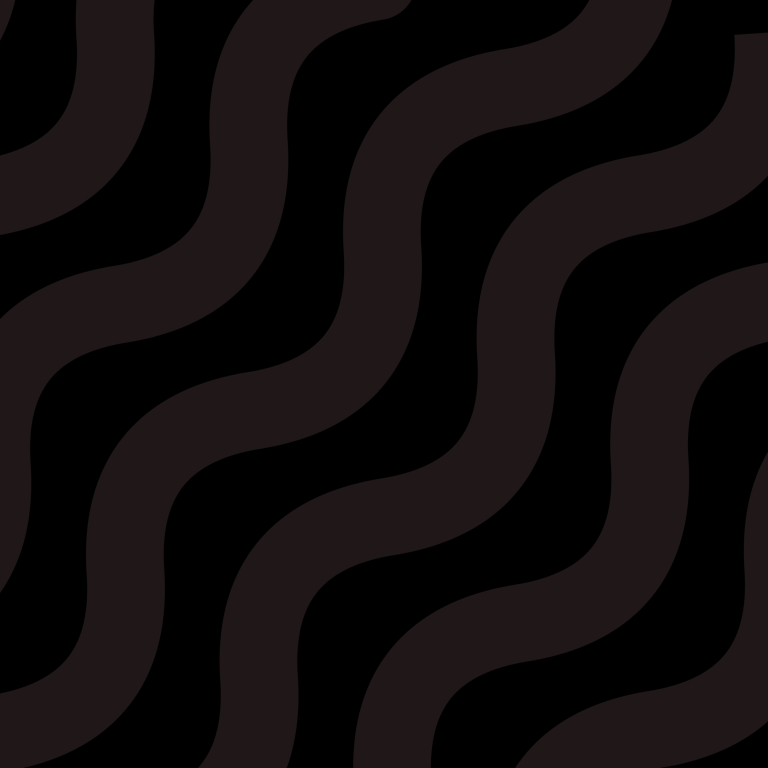
A Shadertoy shader for this pattern:

```glsl
// Diagonal wavy ribbons of constant width, dark brown on black.

const vec3 BACKGROUND = vec3(0.0);
const vec3 RIBBON = vec3(0.125, 0.094, 0.094);

const vec2 ORIGIN = vec2(0.498, 0.6758);  // a point where one ribbon crosses its axis
const vec2 AXIS = vec2(0.6226, 0.7825);   // direction the ribbons run in
const float HALF_WAVE = 0.26875;          // length of one bend along the axis
const float SPACING = 0.2223;             // distance between ribbon axes
const float AMPLITUDE = 0.0612;
const float HALF_WIDTH = 0.0506;

// Distance to the arc y = height * (1 - (2x / span)^2), |x| <= span / 2.
float arcDistance(vec2 p, float span, float height) {
    float bend = 4.0 * height / (span * span);
    float limit = 0.5 * span;
    float x = clamp(p.x, -limit, limit);
    for (int i = 0; i < 6; i++) {
        float gap = height - bend * x * x - p.y;
        float slope = -2.0 * bend * x;
        float error = x - p.x + gap * slope;
        float rate = 1.0 + slope * slope - 2.0 * bend * gap;
        x = clamp(x - error / max(rate, 0.25), -limit, limit);
    }
    return length(p - vec2(x, height - bend * x * x));
}

// Signed distance to one ribbon, made of bends that alternate sides.
float ribbonDistance(vec2 p, float lastBend, bool squareEnd) {
    float nearest = 1e3;
    float cell = floor(p.x / HALF_WAVE);
    for (float i = -1.0; i <= 1.0; i++) {
        float bend = min(cell + i, lastBend);
        float side = mod(bend, 2.0) < 0.5 ? -1.0 : 1.0;
        vec2 q = vec2(p.x - (bend + 0.5) * HALF_WAVE, p.y * side);
        nearest = min(nearest, arcDistance(q, HALF_WAVE, AMPLITUDE));
    }
    float d = nearest - HALF_WIDTH;

    // Cut the rounded tip straight across the path.
    if (squareEnd) {
        vec2 tangent = normalize(vec2(HALF_WAVE, -4.0 * AMPLITUDE));
        vec2 tip = vec2((lastBend + 1.0) * HALF_WAVE, 0.0);
        d = max(d, dot(p - tip, tangent));
    }
    return d;
}

// Signed distance to the nearest of all parallel ribbons.
float ribbonField(vec2 p) {
    float nearest = 1e3;
    float row = floor(p.y / SPACING + 0.5);
    for (float i = -1.0; i <= 1.0; i++) {
        float index = row + i;
        bool longRibbon = index > -0.5;
        vec2 q = vec2(p.x, p.y - index * SPACING);
        float lastBend = longRibbon ? 1.0 : 0.0;
        nearest = min(nearest, ribbonDistance(q, lastBend, longRibbon));
    }
    return nearest;
}

void mainImage(out vec4 fragColor, in vec2 fragCoord) {
    float pixel = 1.0 / iResolution.y;
    vec2 p = fragCoord * pixel - ORIGIN;

    // Coordinates along and across the ribbons.
    vec2 across = vec2(AXIS.y, -AXIS.x);
    float d = ribbonField(vec2(dot(p, AXIS), dot(p, across)));

    float coverage = smoothstep(0.75 * pixel, -0.75 * pixel, d);
    fragColor = vec4(mix(BACKGROUND, RIBBON, coverage), 1.0);
}
```
